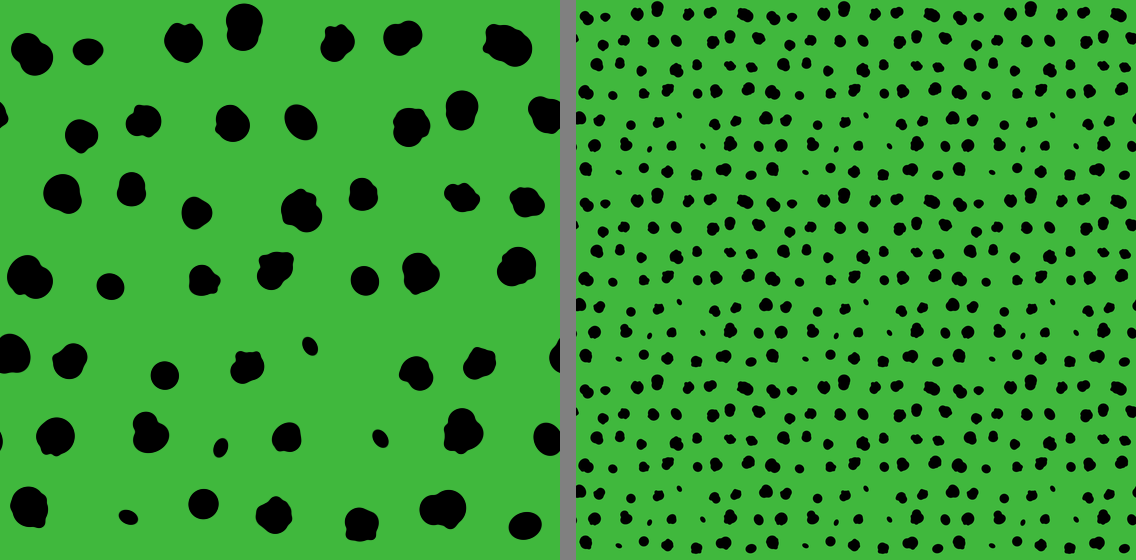
Left: one tile. Right: repeated 3 by 3.
This pattern is drawn by a Shadertoy shader. Its source:

```glsl
// Scattered black blotches on flat green, tiling in both directions.
// A sheared, jittered grid holds one blotch per cell; each blotch is a
// turned ellipse joined smoothly with one large lobe and some small bumps.

const vec3 GREEN = vec3(0.25, 0.72, 0.24);
const vec3 BLACK = vec3(0.0);
const float CELLS = 7.0;         // whole cells per side
const float SHEAR = 2.0 / 7.0;   // row offset, whole after CELLS rows
const float JITTER = 0.42;       // spread of the centres, in cells
const float RADIUS_MIN = 0.165;  // body radius, in cells
const float RADIUS_MAX = 0.23;
const float SPECK_RADIUS = 0.105;
const float SPECK_SHARE = 0.07;  // share of small plain ovals
const int MAX_LOBES = 5;
const float JOIN = 0.035;        // rounding where lobes meet
const float TAU = 6.28318;

float hash(vec2 cell, float salt) {
    return fract(sin(dot(vec3(cell, salt), vec3(12.9898, 78.233, 37.719))) * 43758.5);
}

mat2 turn(float angle) {
    float c = cos(angle), s = sin(angle);
    return mat2(c, -s, s, c);
}

float ellipse(vec2 p, vec2 radii) {
    return (length(p / radii) - 1.0) * min(radii.x, radii.y);
}

float smoothUnion(float a, float b) {
    float h = max(JOIN - abs(a - b), 0.0) / JOIN;
    return min(a, b) - 0.25 * h * h * JOIN;
}

// Signed distance to the blotch of one cell, p relative to its centre
float blotch(vec2 p, vec2 cell) {
    bool speck = hash(cell, 1.0) < SPECK_SHARE;
    float radius = speck ? SPECK_RADIUS : mix(RADIUS_MIN, RADIUS_MAX, hash(cell, 2.0));
    float stretch = speck ? 1.2 : mix(1.0, 1.16, hash(cell, 3.0));
    int lobes = speck ? 0 : int(hash(cell, 4.0) * float(MAX_LOBES + 1));

    p = turn(TAU * hash(cell, 5.0)) * p;
    // The large lobe lies along x; shift to keep the whole centred
    float reach = radius * mix(0.5, 0.95, hash(cell, 6.0));
    if (lobes > 0) p.x += 0.4 * reach;
    float d = ellipse(p, radius * vec2(1.0 / stretch, stretch));

    for (int i = 0; i < MAX_LOBES; i++) {
        if (i >= lobes) break;
        float salt = 10.0 + 4.0 * float(i);
        float size = hash(cell, salt);
        vec2 q = p - vec2(reach, 0.0);
        float lobeRadius = radius * mix(0.6, 0.88, size);
        if (i > 0) {
            float angle = TAU * hash(cell, salt + 1.0);
            q = p - radius * mix(0.75, 0.95, hash(cell, salt + 2.0)) * vec2(cos(angle), sin(angle));
            lobeRadius = radius * mix(0.2, 0.42, size);
        }
        d = smoothUnion(d, ellipse(q, lobeRadius * vec2(1.0, 1.1)));
    }
    return d;
}

void mainImage(out vec4 fragColor, in vec2 fragCoord) {
    vec2 grid = fragCoord / iResolution.xy * CELLS;
    float d = 1.0;

    // Nearest blotch among the neighbouring cells, with wrapped indices
    for (int j = -1; j <= 1; j++) {
        float row = floor(grid.y) + float(j);
        float wrappedRow = mod(row, CELLS);
        float x = grid.x - SHEAR * wrappedRow;
        for (int i = -1; i <= 1; i++) {
            float column = floor(x) + float(i);
            vec2 cell = vec2(mod(column, CELLS), wrappedRow);
            vec2 offset = JITTER * (vec2(hash(cell, 7.0), hash(cell, 8.0)) - 0.5);
            d = min(d, blotch(vec2(x - column, grid.y - row) - 0.5 - offset, cell));
        }
    }

    // Crisp edge, about one pixel wide
    float edge = 0.6 * CELLS / iResolution.y;
    fragColor = vec4(mix(BLACK, GREEN, smoothstep(-edge, edge, d)), 1.0);
}
```
